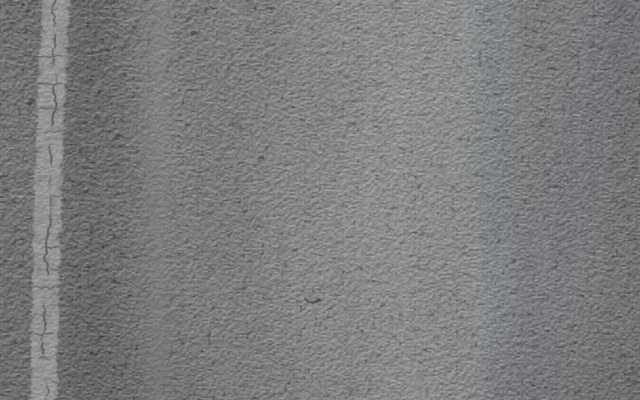
Reproduce this texture procedurally as a Shadertoy shader.

```glsl
float hash(vec2 p) {
    vec3 q = fract(vec3(p.xyx) * 0.1031);
    q += dot(q, q.yzx + 33.33);
    return fract((q.x + q.y) * q.z);
}

float noise(vec2 p) {
    vec2 i = floor(p), f = fract(p);
    f = f * f * (3.0 - 2.0 * f);
    return mix(mix(hash(i), hash(i + vec2(1, 0)), f.x),
               mix(hash(i + vec2(0, 1)), hash(i + vec2(1, 1)), f.x), f.y);
}

float bump(float x, float center, float width) {
    float d = (x - center) / width;
    return exp(-d * d);
}

// Height difference toward the light gives each grain a bright and a dark side
float relief(vec2 p) {
    return noise(p) - noise(p + vec2(0.25, -0.9));
}

// Broad vertical bands of wear across the road
float roadTone(vec2 p) {
    float tone = mix(0.437, 0.478, smoothstep(0.26, 0.42, p.x));
    tone = mix(tone, 0.547, smoothstep(0.42, 1.0, p.x));
    tone = mix(tone, 0.492, smoothstep(1.12, 1.34, p.x));
    tone = mix(tone, 0.447, smoothstep(1.32, 1.60, p.x));
    tone -= 0.025 * bump(p.x, 0.22, 0.08);
    tone += 0.025 * bump(p.x, 0.395, 0.035) * (0.5 + 0.5 * p.y);
    tone += 0.018 * (noise(p * vec2(38.0, 3.0)) - 0.5);
    tone += 0.02 * (noise(p * vec2(9.0, 4.0) + 40.0) - 0.5);
    return tone - 0.015 * bump(p.y, 0.0, 0.25);
}

// Faint colour casts on the right side
vec3 roadTint(vec2 p) {
    float slant = p.x - 0.25 * p.y;
    vec3 tint = vec3(-0.001, -0.001, 0.002);
    tint += vec3(-0.010, 0.004, 0.009) * bump(p.x, 1.25 - 0.02 * p.y, 0.07);
    tint += vec3(0.004, -0.005, 0.010) * bump(slant, 1.30, 0.09);
    return tint + vec3(-0.006, 0.006, -0.001) * smoothstep(1.34, 1.50, slant);
}

// Painted line: x is paint coverage, y is crack darkness
vec2 paintedLine(vec2 p, float pixel) {
    float x = p.x - (0.109 + 0.012 * p.y + 0.019 * p.y * p.y);
    float ragged = 0.008 * (noise(p * 60.0) - 0.5) + 0.007 * (noise(p * 150.0) - 0.5);
    float paint = 1.0 - smoothstep(-0.004, 0.004 + pixel, abs(x) - 0.032 + ragged);

    // Lengthwise crack that wanders and fades in and out
    float wander = 0.018 * (noise(vec2(p.y * 9.0, 3.0)) - 0.5)
                 + 0.012 * (noise(vec2(p.y * 45.0, 8.0)) - 0.5)
                 + 0.005 * (noise(vec2(p.y * 120.0, 6.0)) - 0.5);
    float crack = 1.0 - smoothstep(0.0, 0.0025 + pixel, abs(x - 0.003 - wander));
    crack *= smoothstep(0.05, 0.7, noise(vec2(p.y * 40.0, 5.0)));

    // Irregular cross cracks, most spanning only part of the width
    float row = floor(p.y * 17.0);
    float level = (row + 0.2 + 0.6 * hash(vec2(row, 2.0))) / 17.0;
    float dy = abs(p.y - level - 0.008 * (noise(vec2(x * 90.0, row)) - 0.5));
    float span = smoothstep(0.4, 0.7, noise(vec2(x * 30.0, row * 3.0)));
    float cross = (1.0 - smoothstep(0.0, 0.0015 + pixel, dy)) * span;
    return vec2(paint, paint * max(crack, 0.7 * cross));
}

// Scattered dark chips and one small broken mark
float debris(vec2 p, float pixel) {
    float dark = 0.0;
    for (int i = 0; i < 6; i++) {
        vec2 seed = vec2(float(i), 17.0);
        vec2 d = p - vec2(1.6 * hash(seed), hash(seed + 9.0));
        d += 0.006 * (noise(p * 140.0) - 0.5);
        float size = 0.002 + 0.004 * hash(seed + 23.0);
        float chip = length(d * vec2(0.6, 1.2)) - size;
        dark = max(dark, 0.6 * (1.0 - smoothstep(-pixel, pixel, chip)));
    }
    vec2 m = p - vec2(0.782, 0.256) + 0.006 * (noise(p * 110.0) - 0.5);
    float hook = abs(length(m * vec2(0.7, 1.0)) - 0.012) - 0.001;
    float broken = smoothstep(0.003, -0.003, m.y) * smoothstep(0.2, 0.6, noise(p * 90.0));
    return max(dark, 0.8 * broken * (1.0 - smoothstep(0.0, 0.0015 + pixel, hook)));
}

void mainImage(out vec4 fragColor, in vec2 fragCoord) {
    vec2 p = fragCoord / iResolution.y;
    p.x *= 1.6 * iResolution.y / iResolution.x;
    float pixel = 1.0 / iResolution.y;

    vec2 line = paintedLine(p, pixel);
    float smoothBand = bump(p.x, 0.395, 0.035);

    // Fine sharp stone grain, with coarser ripples toward the upper left
    vec2 warped = p + 0.005 * vec2(noise(p * 40.0 + 5.0), noise(p * 31.0));
    float rough = 1.0 - smoothstep(0.1, 1.0, p.x + 0.6 * (1.0 - p.y));
    float fine = relief(warped * vec2(140.0, 215.0));
    float coarse = relief(warped * vec2(75.0, 125.0) + 70.0);
    float grain = 0.125 * fine + (0.035 + 0.04 * rough) * coarse;
    grain += 0.07 * (noise(p * vec2(190.0, 230.0) + 11.0) - 0.5);
    grain *= (1.0 - 0.35 * smoothBand) * (1.0 - 0.35 * line.x);

    // Small pits between the stones
    float pits = smoothstep(0.74, 0.95, noise(p * vec2(105.0, 150.0) + 31.0));
    grain -= 0.09 * pits * (1.0 - 0.5 * smoothBand) * (1.0 - 0.7 * line.x);

    float paintTone = 0.59 + 0.06 * (noise(p * vec2(60.0, 40.0)) - 0.5);
    float tone = mix(roadTone(p), paintTone, 0.9 * line.x) + grain + 0.004;
    tone = mix(tone, 0.29, 0.75 * line.y);
    tone = mix(tone, 0.25, debris(p, pixel));

    fragColor = vec4(vec3(tone) + roadTint(p), 1.0);
}
```
